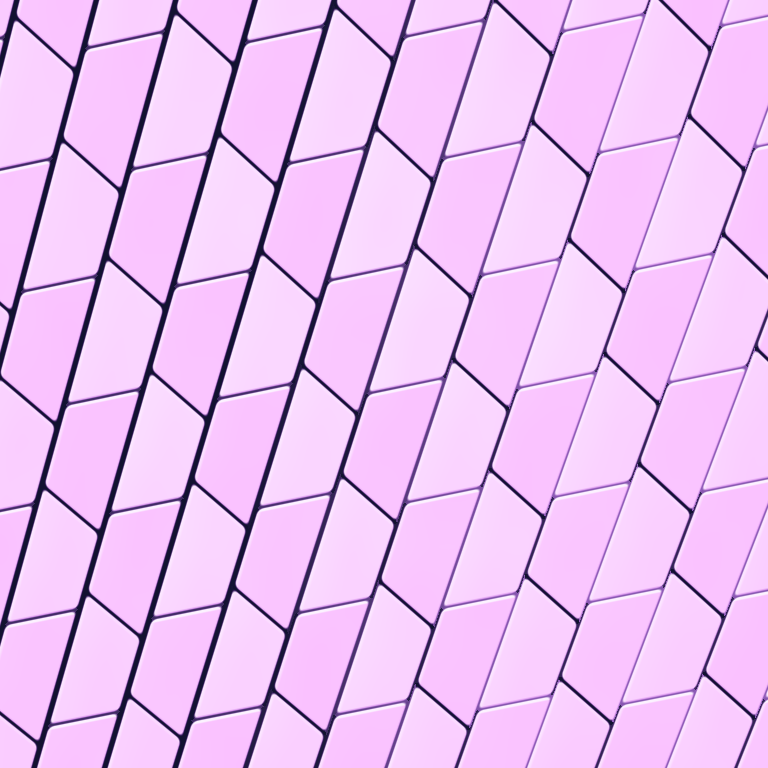
Reproduce this pattern procedurally as a Shadertoy shader.

```glsl
// Perspective from lattice coordinates to the canvas, y pointing down
const mat3 PLANE = mat3(0.2086, -0.0074, 0.0004,
                        0.0625,  0.1626, 0.0184,
                        0.0170,  0.0195, 1.0);

float hash(vec2 p) {
    vec3 q = fract(p.xyx * vec3(0.1031, 0.1030, 0.0973));
    q += dot(q, q.yzx + 33.33);
    return fract((q.x + q.y) * q.z);
}

float noise(vec2 p) {
    vec2 i = floor(p), f = fract(p);
    f = f * f * (3.0 - 2.0 * f);
    return mix(mix(hash(i), hash(i + vec2(1, 0)), f.x),
               mix(hash(i + vec2(0, 1)), hash(i + vec2(1, 1)), f.x), f.y);
}

// Canvas position of a point on the left (0) or right (1) side of a column
vec2 corner(float column, float side, float along) {
    vec3 q = PLANE * vec3(0.5 * side - along, 2.0 * along + column, 1.0);
    return q.xy / q.z;
}

// Signed distance to the line a-b, positive inside the tile
float edgeDistance(vec2 p, vec2 a, vec2 b) {
    vec2 e = normalize(b - a), r = p - a;
    return e.x * r.y - e.y * r.x;
}

float smoothMin(float a, float b, float k) {
    float h = max(k - abs(a - b), 0.0) / k;
    return min(a, b) - 0.25 * h * h * k;
}

void mainImage(out vec4 fragColor, in vec2 fragCoord) {
    vec2 p = vec2(fragCoord.x, iResolution.y - fragCoord.y) / iResolution.y;
    float pixel = 0.8 / iResolution.y;

    // Locate the column, the row and which of the two trapezoids this is
    vec3 q = inverse(PLANE) * vec3(p, 1.0);
    vec2 lattice = q.xy / q.z;
    float s = 2.0 * lattice.x + lattice.y;
    float column = floor(s), across = s - column;
    float along = 0.5 * (lattice.y - column);
    float row = floor(along - 0.24 * across);
    bool pale = along - row < 0.645 - 0.06 * across;

    // Tile corners and the distances to the four edges
    vec2 tl = corner(column, 0.0, row + (pale ? 0.0 : 0.645));
    vec2 tr = corner(column, 1.0, row + (pale ? 0.24 : 0.585));
    vec2 br = corner(column, 1.0, row + (pale ? 0.585 : 1.24));
    vec2 bl = corner(column, 0.0, row + (pale ? 0.645 : 1.0));
    float top = edgeDistance(p, tl, tr);
    float right = edgeDistance(p, tr, br);
    float bottom = edgeDistance(p, br, bl);
    float left = edgeDistance(p, bl, tl);

    // Seams narrow and fade towards the right, the long ones most of all
    float fade = smoothstep(0.3, 0.8, p.x + 0.15 * (p.y - 0.4));
    float longSeam = mix(0.0037, 0.0011, fade);
    float shortSeam = mix(0.0037, 0.0019, fade);
    float ledgeSeam = mix(0.0017, 0.0011, fade);
    float fadeTop = pale ? 0.0 : 0.35 + 0.6 * fade;
    float fadeBottom = pale ? 0.35 + 0.6 * fade : 0.0;
    float fadeLeft = pale ? fade : 0.25 * fade;
    float fadeRight = pale ? 0.25 * fade : fade;
    top -= pale ? 0.0021 : ledgeSeam;
    bottom -= pale ? ledgeSeam : 0.0021;
    left -= pale ? longSeam : shortSeam;
    right -= pale ? shortSeam : longSeam;
    float d = smoothMin(smoothMin(top, bottom, 0.007), smoothMin(left, right, 0.007), 0.007);

    // Panel face: two tones, a broad sheen, tile variation and faint mottling
    float sheen = smoothstep(0.75, 0.1, length(p - vec2(0.48, 0.4)));
    float green = pale ? 0.80 + 0.045 * sheen : 0.762 + 0.012 * sheen;
    green += 0.016 * (hash(vec2(column + 40.0, 2.0 * row + (pale ? 41.0 : 40.0))) - 0.5);
    green += 0.012 * (noise(p * vec2(22.0, 14.0)) - 0.5);
    green += (pale ? 0.02 : 0.01) * smoothstep(0.05, 0.0, left);
    vec3 color = vec3(0.982, green, 1.0);

    // Bevels: shade on the lower and right edges, light on the upper and left
    color = mix(color, vec3(0.81, 0.51, 0.91),
                (pale ? 0.75 : 0.3) * smoothstep(0.003, 0.0, bottom));
    color = mix(color, vec3(0.81, 0.51, 0.91), 0.4 * smoothstep(0.0025, 0.0, right));
    color = mix(color, vec3(0.99, 0.94, 1.0), 0.65 * smoothstep(0.006, 0.0015, left));
    color = mix(color, vec3(0.99, 0.96, 1.0),
                (pale ? 0.3 : 0.95) * smoothstep(0.0052, 0.0025, top));

    // Seam colour follows the nearest edge, darkest in its core
    float nearest = min(min(top, bottom), min(left, right));
    float seamFade = nearest == top ? fadeTop : nearest == bottom ? fadeBottom
                   : nearest == left ? fadeLeft : fadeRight;
    vec3 seam = mix(vec3(0.20, 0.09, 0.36), vec3(0.07, 0.07, 0.19),
                    smoothstep(0.0002, 0.0018, -d));
    seam = mix(seam, vec3(0.56, 0.36, 0.72), seamFade);
    color = mix(seam, color, smoothstep(-pixel, pixel, d));

    fragColor = vec4(color, 1.0);
}
```
